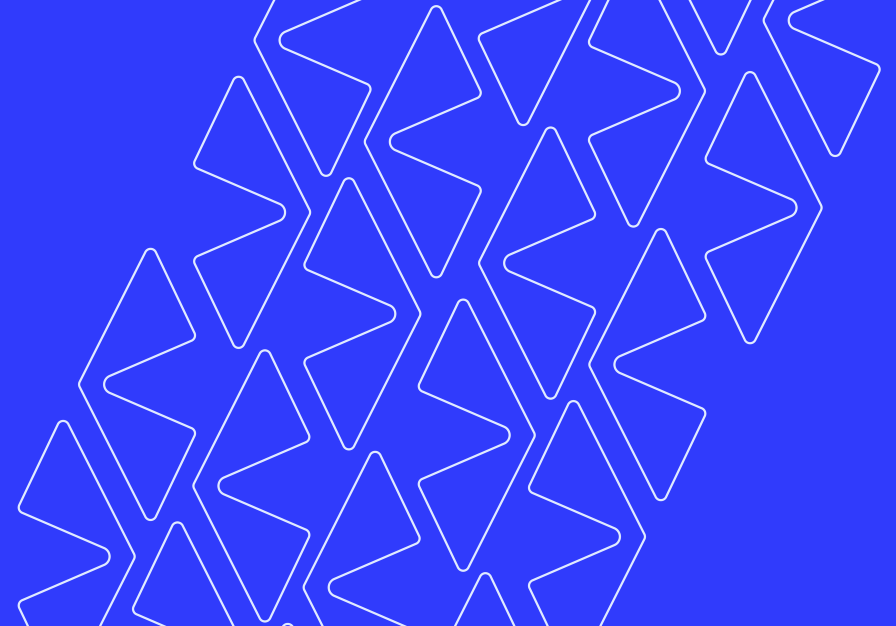
Reproduce this pattern procedurally as a Shadertoy shader.

```glsl
const vec3 BLUE = vec3(0.19, 0.23, 0.99);
const vec3 PALE = vec3(0.88, 0.92, 1.0);

float segment(vec2 p, vec2 a, vec2 b) {
    vec2 ab = b - a;
    return length(p - a - ab * clamp(dot(p - a, ab) / dot(ab, ab), 0.0, 1.0));
}

// Distance to a bent line whose corner is filleted by an arc
float filletedCorner(vec2 p, vec2 from, vec2 corner, vec2 to, float radius) {
    vec2 a = normalize(from - corner);
    vec2 b = normalize(to - corner);
    vec2 bisector = normalize(a + b);
    float cosHalf = dot(a, bisector);
    float sinHalf = sqrt(1.0 - cosHalf * cosHalf);
    float tangent = radius * cosHalf / sinHalf;
    float d = min(segment(p, corner + a * tangent, from),
                  segment(p, corner + b * tangent, to));
    vec2 q = p - corner - bisector * radius / sinHalf;
    if (-dot(q, bisector) > sinHalf * length(q)) d = min(d, abs(length(q) - radius));
    return d;
}

// Outline of a notched arrowhead pointing right, mirrored about its axis
float arrowhead(vec2 p) {
    p.y = abs(p.y);
    vec2 apex = vec2(0.62, 0.0);
    vec2 tip = vec2(0.0, 1.225);
    vec2 barb = vec2(-0.397, 0.395);
    vec2 notch = vec2(0.52, 0.0);
    vec2 outer = 0.5 * (apex + tip);
    vec2 back = 0.5 * (tip + barb);
    vec2 inner = 0.5 * (barb + notch);
    float d = filletedCorner(p, outer, apex, outer * vec2(1, -1), 0.05);
    d = min(d, filletedCorner(p, outer, tip, back, 0.05));
    d = min(d, filletedCorner(p, back, barb, inner, 0.05));
    return min(d, filletedCorner(p, inner, notch, inner * vec2(1, -1), 0.079));
}

// Slanted lattice with small slips between neighbouring blocks
vec2 arrowCenter(float column, float row) {
    vec2 c = vec2(0.54, 4.77) + column * vec2(0.945, 0.87) + row * vec2(0.752, -1.475);
    c.x += 0.035 * step(floor(row * 0.5) + 0.5, column) - 0.01 * step(3.5, row);
    c.y += 0.17 * step(2.9, column + 0.5 * row);
    if (column == 3.0 && row == 4.0) c += vec2(0.02, 0.13);
    return c;
}

void mainImage(out vec4 fragColor, in vec2 fragCoord) {
    // Canvas is 7.68 units wide, y runs down from the top edge
    float pixel = 7.68 / iResolution.x;
    vec2 p = vec2(fragCoord.x, iResolution.y - fragCoord.y) * pixel;

    float d = 10.0;
    for (int row = 0; row < 6; row++) {
        float facing = row % 2 == 0 ? 1.0 : -1.0;
        for (int column = 0; column < 4; column++) {
            if (row > 3 && column == 0) continue;
            vec2 q = p - arrowCenter(float(column), float(row));
            if (abs(q.x) > 0.75 || abs(q.y) > 1.3) continue;
            d = min(d, arrowhead(q * vec2(facing, 1.0)));
        }
    }

    float line = 1.0 - smoothstep(-0.65 * pixel, 0.65 * pixel, d - 0.0095);
    fragColor = vec4(mix(BLUE, PALE, line), 1.0);
}
```
